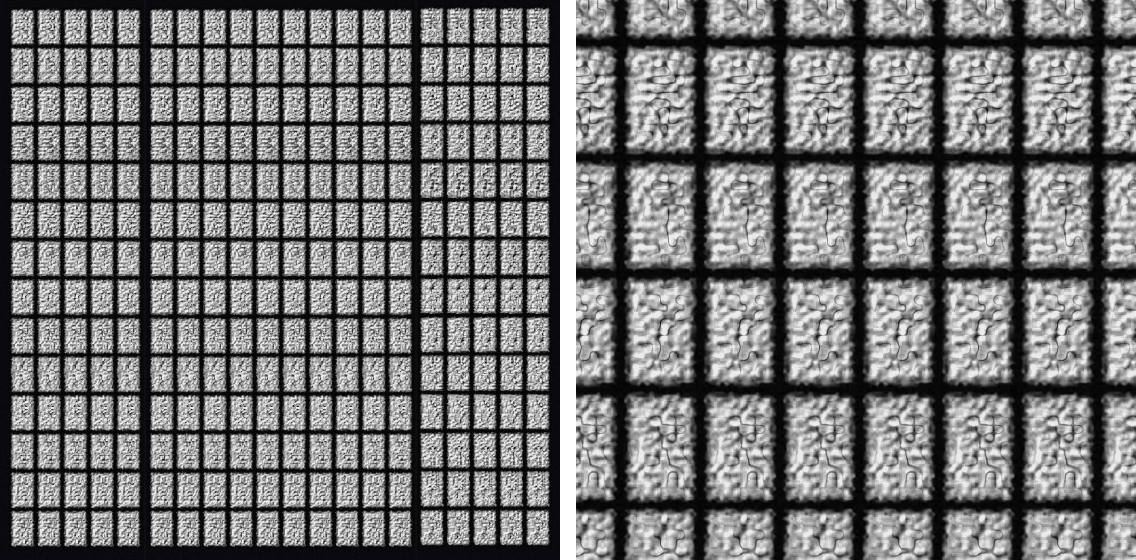
Left, the full canvas; right, a detail of the centre.
Write a WebGL 2 fragment shader that draws this pattern.

```glsl
#version 300 es
precision highp float;
uniform vec2 u_resolution;
out vec4 fragColor;

float hash(vec2 p) {
  return fract(sin(dot(p, vec2(127.1, 311.7))) * 43758.5453);
}

float noise(vec2 p) {
  vec2 i = floor(p), f = fract(p);
  f = f * f * (3.0 - 2.0 * f);
  return mix(mix(hash(i), hash(i + vec2(1, 0)), f.x),
             mix(hash(i + vec2(0, 1)), hash(i + vec2(1, 1)), f.x), f.y);
}

float roundBox(vec2 p, vec2 halfSize, float radius) {
  vec2 q = abs(p) - halfSize + radius;
  return length(max(q, 0.0)) + min(max(q.x, q.y), 0.0) - radius;
}

// Pebbled grey surface: lit bumps, dark creases and fine grain
float pebbles(vec2 p, float creaseAmount) {
  float bump = noise(p * 290.0);
  float relief = bump - noise(p * 290.0 + vec2(0.55, -0.55));
  float crease = 1.0 - smoothstep(0.0, 0.16, abs(noise(p * 210.0 + 37.0) - 0.5));
  float grain = hash(floor(p * 512.0)) - 0.5;
  return 0.73 + 0.5 * relief + 0.14 * (bump - 0.5) + 0.16 * grain - creaseAmount * crease;
}

void main() {
  vec2 uv = gl_FragCoord.xy / u_resolution;
  vec2 pitch = vec2(0.0473, 0.0689);

  // Three panels of 5, 10 and 5 columns, parted by wider bars
  float panel = step(0.259, uv.x) + step(0.743, uv.x);
  float left = panel < 0.5 ? 0.0167 : panel < 1.5 ? 0.2654 : 0.7478;
  float columns = panel == 1.0 ? 10.0 : 5.0;
  vec2 origin = vec2(left, panel > 1.5 ? 0.0235 : 0.0215);
  vec2 grid = (uv - origin) / pitch;
  vec2 cell = clamp(floor(grid), vec2(0), vec2(columns - 1.0, 13.0));
  vec2 local = (grid - cell - 0.5) * pitch;

  // Grain is shared along a row and shifts between rows and panels
  vec2 grainPos = local + vec2(0.25 + 0.125 * step(1.5, panel), 0.125 * cell.y + 0.25);

  // Near-black frame with a faint weave and blue bars at the margins
  float weave = hash(floor(uv * 512.0)) - 0.5;
  float outside = smoothstep(0.022, 0.027, abs(local.x));
  outside = max(outside, smoothstep(0.033, 0.038, abs(local.y)));
  vec3 frame = mix(vec3(0.025), vec3(0.038, 0.038, 0.055), outside);
  frame += 0.022 * weave;
  float seam = min(abs(uv.x - 0.259), abs(uv.x - 0.743));
  frame += 0.025 * (1.0 - smoothstep(0.0, 0.0025, seam));

  // Tile with a ragged, softly shaded border
  float d = roundBox(local, vec2(0.0194, 0.0306), 0.002);
  float ragged = d + 0.0035 * (noise(grainPos * 380.0 + 11.0) - 0.5);
  float tile = 1.0 - smoothstep(-0.0022, 0.0022, ragged);
  float core = smoothstep(0.016, 0.002, abs(local.x - 0.004))
             * smoothstep(0.032, 0.012, abs(local.y));
  float tone = pebbles(grainPos, 0.12 + 0.27 * core);
  tone += 0.05 * smoothstep(0.0, -0.016, local.x);
  tone *= mix(0.72, 1.0, smoothstep(0.0, -0.005, d));
  vec3 surface = vec3(clamp(tone, 0.06, 0.92));

  // Dim halo where the tile fades into the frame
  frame += 0.07 * exp(-max(d, 0.0) * 700.0) * (0.5 + weave);

  fragColor = vec4(mix(frame, surface, tile), 1.0);
}
```
